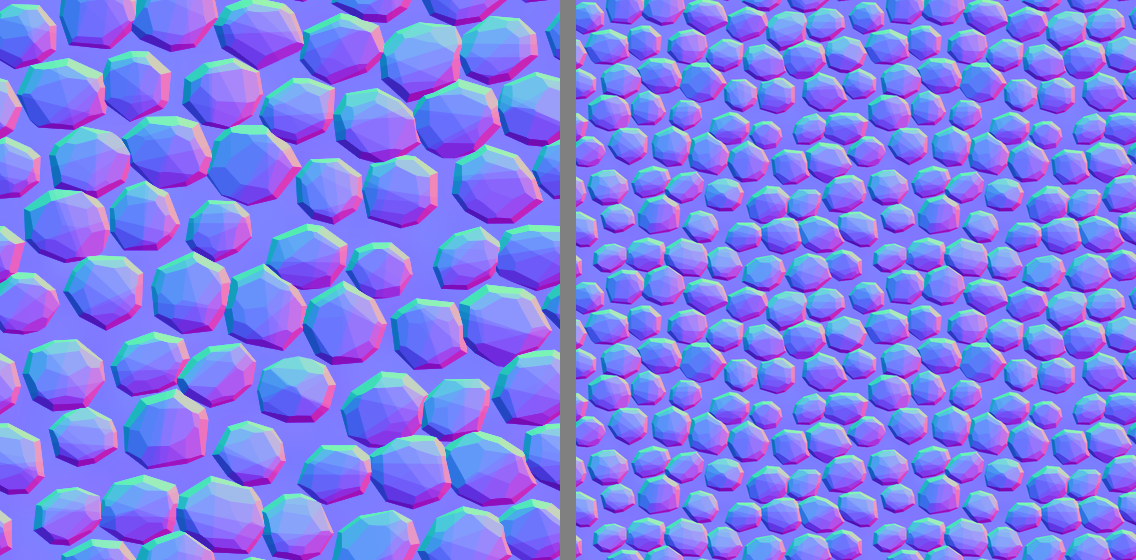
Left: one tile. Right: repeated 2 by 2.
This texture map is drawn by a Shadertoy shader. Its source:

```glsl
#define GRID vec2(7.0, 8.0)         // stones across and up, rows must be even
#define SIZE vec2(0.31, 0.49)       // smallest and largest radius, in columns
#define STRETCH vec2(1.14, 0.95)    // stone proportions
#define JITTER 0.18                 // scatter of the stone centres
#define WAVE 0.30                   // bend of the rows
#define TURN 1.1                    // range of stone rotation
#define DOME 0.37                   // height of a stone
#define TILT 0.26                   // random lean of the stone tops
#define CREASE 0.085                // strength of the folds across a stone
#define GROUND 0.07                 // unevenness of the ground

const float TAU = 6.2831853;

vec3 hash3(vec3 p) {
    p = fract(p * vec3(0.1031, 0.1030, 0.0973));
    p += dot(p, p.yxz + 33.33);
    return fract((p.xxy + p.yxx) * p.zyx);
}

// Value noise that wraps after `period` cells
vec2 wrapNoise(vec2 uv, float period) {
    vec2 p = uv * period, i = floor(p), f = fract(p);
    f = f * f * (3.0 - 2.0 * f);
    vec2 a = hash3(vec3(mod(i, period), period)).xy;
    vec2 b = hash3(vec3(mod(i + vec2(1, 0), period), period)).xy;
    vec2 c = hash3(vec3(mod(i + vec2(0, 1), period), period)).xy;
    vec2 d = hash3(vec3(mod(i + 1.0, period), period)).xy;
    return mix(mix(a, b, f.x), mix(c, d, f.x), f.y) - 0.5;
}

// Vertical bend of the rows at a column position
float rowBend(float x) {
    return WAVE * sin(TAU * x / GRID.x);
}

// Lowest of many planes touching a dome: xy = lean of the facet, z = height
vec3 cutStone(vec2 p, vec2 id, float pixel) {
    vec3 facet = vec3(0.0, 0.0, 1e3);
    vec2 tilt = TILT * (hash3(vec3(id, 130.0)).xy - 0.5);

    // A steep narrow rim, a gentle shoulder and a nearly flat top
    for (int ring = 0; ring < 3; ring++) {
        float k = float(ring), count = 9.0 - 3.0 * k;
        for (int i = 0; i < 9 - 3 * ring; i++) {
            vec3 rnd = hash3(vec3(id, 60.0 + 12.0 * k + float(i)));
            float angle = TAU * (float(i) + 0.7 * rnd.x + 0.37 * id.x) / count;
            vec2 dir = vec2(cos(angle), sin(angle));
            float radius = 0.965 - 0.23 * k + (rnd.y - 0.5) * (0.05 + 0.13 * k);
            float square = radius * radius, cube = square * radius;
            float slope = 6.0 * DOME * cube * square;
            float reach = radius + 0.1 * (rnd.z - 0.5) - dot(p, dir);
            vec2 lean = slope * dir - tilt * min(k, 1.0);
            float height = DOME * (1.0 - cube * cube) + slope * reach;
            height += dot(p, tilt) * min(k, 1.0);

            // Blend over one pixel where two planes meet
            float width = length(lean - facet.xy) * pixel + 1e-4;
            float share = clamp(0.5 + (facet.z - height) / width, 0.0, 1.0);
            facet = vec3(mix(facet.xy, lean, share), min(facet.z, height));
        }
    }
    // Straight folds split the facets into triangles
    for (int i = 0; i < 3; i++) {
        vec3 rnd = hash3(vec3(id, 120.0 + float(i)));
        vec2 dir = vec2(cos(TAU * rnd.x), sin(TAU * rnd.x));
        float side = dot(p, dir) - 0.8 * (rnd.y - 0.5);
        facet.xy += CREASE * dir * clamp(2.0 * side / pixel, -1.0, 1.0);
    }
    return facet;
}

void mainImage(out vec4 fragColor, in vec2 fragCoord) {
    vec2 uv = fragCoord / iResolution.xy, q = uv * GRID;
    float pixel = GRID.x / iResolution.x;

    // Nearly flat ground
    vec2 lean = GROUND * (wrapNoise(uv, 7.0) + wrapNoise(uv, 17.0)) - vec2(0.0, 0.015);
    float top = 0.0;

    // Shifted rows of stones: four nearest cells, the highest stone wins
    for (int n = 0; n < 4; n++) {
        float row = floor(q.y - rowBend(q.x) - 0.5) + float(n / 2);
        float shift = 0.5 * mod(row, 2.0) + 0.4 * hash3(vec3(mod(row, GRID.y), 3.0, 5.0)).x;
        vec2 cell = vec2(floor(q.x - shift - 0.5) + float(n % 2), row);
        vec2 id = mod(cell, GRID) + 1.0;
        vec3 rnd = hash3(vec3(id, 7.0));
        vec2 center = cell + vec2(shift, 0.0) + 0.5 + JITTER * (rnd.xy - 0.5);
        center.y += rowBend(center.x);
        vec2 d = (q - center) * GRID.x / GRID;
        float size = mix(SIZE.x, SIZE.y, sqrt(rnd.z));
        if (dot(d, d) > 2.8 * size * size) continue;

        vec3 form = hash3(vec3(id, 23.0));
        float angle = TURN * (form.x - 0.45), c = cos(angle), s = sin(angle);
        mat2 turn = mat2(c, -s, s, c);
        vec2 axes = STRETCH * mix(vec2(0.93, 1.07), vec2(1.07, 0.93), form.y);
        vec2 p = turn * d / (axes * size);
        if (dot(p, p) > 1.9) continue;

        vec3 facet = cutStone(p, id, pixel / size);
        vec2 stoneLean = (facet.xy / axes) * turn;
        float height = facet.z * size;
        float width = length(stoneLean - lean) * pixel + 1e-4;
        lean = mix(lean, stoneLean, clamp(0.5 + (height - top) / width, 0.0, 1.0));
        top = max(top, height);
    }
    fragColor = vec4(0.5 + 0.5 * normalize(vec3(lean, 1.0)), 1.0);
}
```
